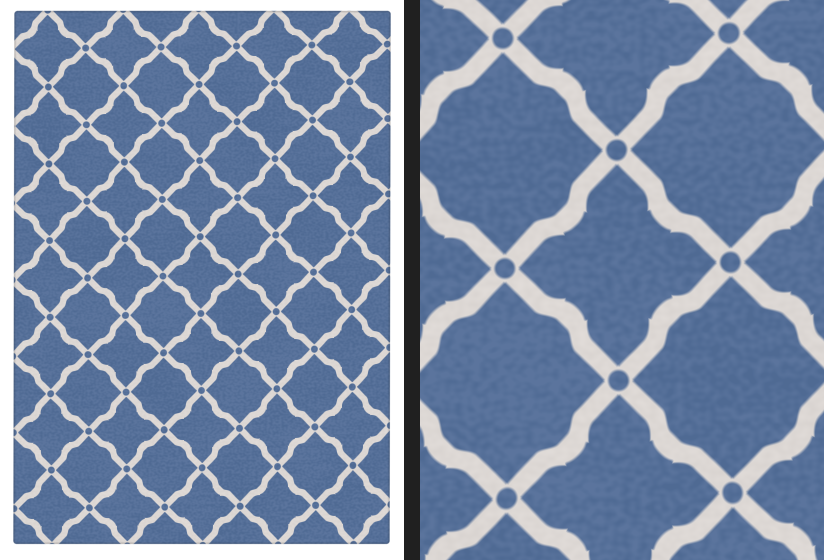
Left: the whole. Right: its middle third, enlarged.
A Shadertoy shader for this pattern:

```glsl
// Woven blue rug with a cream barbed trellis and small dots at its crossings.

const vec3 PAPER = vec3(1.0);
const vec3 BLUE_LIGHT = vec3(0.355, 0.455, 0.615);
const vec3 BLUE_DARK = vec3(0.308, 0.415, 0.578);
const vec3 CREAM = vec3(0.865, 0.845, 0.832);
const vec2 RUG_HALF = vec2(0.336, 0.476);
const float STRAP_HALF = 0.060;   // in lattice edge lengths
const float DOT_RADIUS = 0.064;
const float COLLAR_RADIUS = 0.092;
const float EDGE_LENGTH = 0.096;  // lattice edge in canvas heights

vec2 hashGradient(vec2 cell) {
    vec3 h = fract(cell.xyx * vec3(0.1031, 0.1030, 0.0973));
    h += dot(h, h.yzx + 33.33);
    float angle = 6.2832 * fract((h.x + h.y) * h.z);
    return vec2(cos(angle), sin(angle));
}

float gradientNoise(vec2 p) {
    vec2 i = floor(p), f = fract(p);
    vec2 w = f * f * f * (f * (f * 6.0 - 15.0) + 10.0);
    vec2 e = vec2(1.0, 0.0);
    float a = dot(hashGradient(i), f);
    float b = dot(hashGradient(i + e.xy), f - e.xy);
    float c = dot(hashGradient(i + e.yx), f - e.yx);
    float d = dot(hashGradient(i + e.xx), f - e.xx);
    return mix(mix(a, b, w.x), mix(c, d, w.x), w.y);
}

float coverage(float dist, float blur) {
    return 1.0 - smoothstep(-blur, blur, dist);
}

float roundedBox(vec2 p, vec2 halfSize, float radius) {
    vec2 q = abs(p) - halfSize + radius;
    return length(max(q, 0.0)) + min(max(q.x, q.y), 0.0) - radius;
}

// Canvas to diagonal lattice, with the slight skew and sag of the cloth.
// Dots lie on integer points.
vec2 latticeCoords(vec2 p) {
    float bow = 2.33 * p.y - 0.06;
    float sag = (0.508 + 2.477 * p.x) * (0.0762 - 0.0429 * bow * bow);
    float u = 1.518 + 7.427 * p.x + 0.059 * p.y;
    float v = 3.026 - 7.307 * p.y + sag;
    return vec2(u + v, u - v);
}

// Signed distance to the straps, which bulge into every second cell.
float strapDistance(vec2 s, float halfWidth) {
    vec2 cell = floor(s);
    vec2 g = abs(fract(s) - 0.5);
    float side = mod(cell.x + cell.y, 2.0) < 0.5 ? 1.0 : -1.0;
    float across = side * (0.5 - max(g.x, g.y));
    float along = min(g.x, g.y);      // zero halfway between two dots

    // Flare to a pointed barb, with a low round lobe between the pair.
    float flare = clamp((0.22 - along) / 0.12, 0.0, 1.0);
    float lobe = sqrt(max(0.0, 1.0 - along * along / 0.0081));
    float barb = along > 0.10 ? 0.066 * flare * flare
                              : mix(0.066, 0.045 + 0.032 * lobe,
                                    smoothstep(0.10, 0.075, along));
    float inner = halfWidth + barb;
    float outer = -halfWidth + 0.060 * smoothstep(0.18, 0.04, along);
    return max(across - inner, outer - across);
}

// Fine threads over broad, faint bands and blotches.
float weave(vec2 p) {
    float threads = gradientNoise(p * vec2(190.0, 240.0));
    float streaks = gradientNoise(p * vec2(16.0, 130.0) + 7.0);
    float blotches = gradientNoise(p * 9.0 + 21.0);
    return 0.9 * threads + 0.35 * streaks + 0.35 * blotches;
}

void mainImage(out vec4 fragColor, in vec2 fragCoord) {
    vec2 p = (fragCoord - 0.5 * iResolution.xy) / iResolution.y;
    float pixel = 1.0 / iResolution.y;
    float blur = max(0.8 * pixel / EDGE_LENGTH, 0.013);

    // Trellis, collars and dots
    vec2 wobble = vec2(gradientNoise(p * 45.0), gradientNoise(p * 45.0 + 9.0));
    vec2 s = latticeCoords(p) + 0.007 * wobble;
    float dotDistance = length(s - round(s));
    float strap = min(strapDistance(s, STRAP_HALF), dotDistance - COLLAR_RADIUS);
    float cream = coverage(strap, blur);
    cream *= 1.0 - coverage(dotDistance - DOT_RADIUS, blur);

    // Cloth
    float grain = weave(p);
    vec3 blue = mix(BLUE_DARK, BLUE_LIGHT, clamp(0.56 + 1.3 * grain, 0.0, 1.0));
    vec3 cloth = mix(blue, CREAM + 0.025 * grain, cream);

    // Bound edge on a white ground
    vec2 rugPoint = p - vec2(0.002 * p.y, 0.0046);
    float rug = roundedBox(rugPoint, RUG_HALF, 0.006);
    cloth *= 1.0 - 0.16 * smoothstep(-0.005, 0.0, rug);
    vec3 color = mix(PAPER, cloth, coverage(rug, 0.8 * pixel));
    fragColor = vec4(color, 1.0);
}
```
